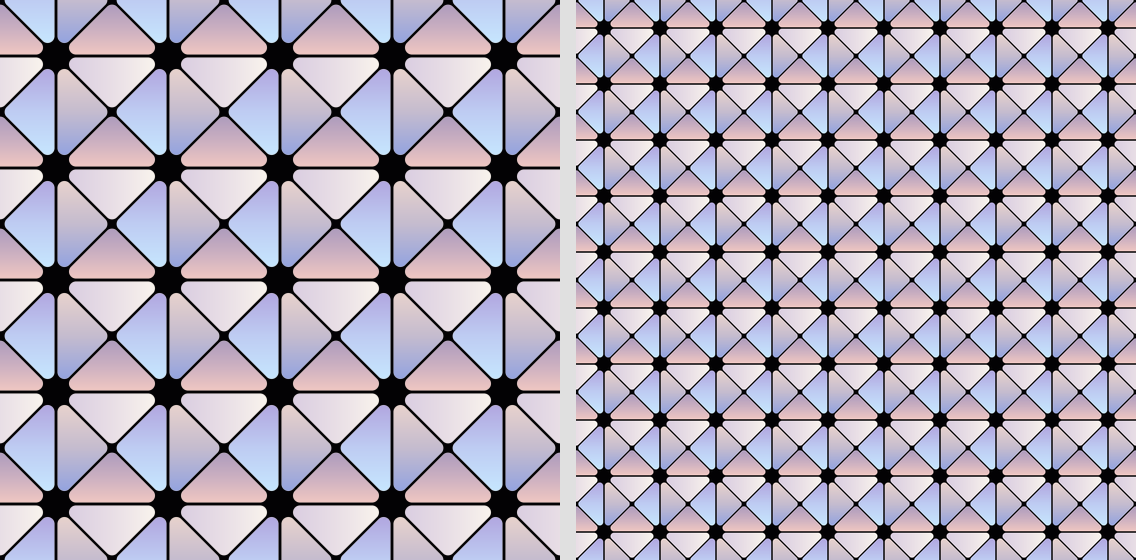
Left, the tile; right, the same tile 2 across and 2 down.
Reproduce this pattern procedurally as a WebGL 2 fragment shader.

```glsl
#version 300 es
precision highp float;
// Pastel pyramid tiles: a 5 by 5 grid of squares, each cut by its diagonals
// into four rounded triangles with their own gradient, over black lines that
// swell into hubs. Each square is folded onto one triangle's distance field.

uniform vec2 u_resolution;
out vec4 fragColor;

const float REPEATS = 5.0;

// Lengths in units of one square.
const float GRID_HALF_WIDTH = 0.013;
const float DIAGONAL_HALF_WIDTH = 0.011;
const float CORNER_RADIUS = 0.062;
const float RIM_WIDTH = 0.010;

const vec3 INK = vec3(0.01, 0.008, 0.015);
const vec3 RIM_CREAM = vec3(0.97, 0.92, 0.88);

float segmentDistance(vec2 p, vec2 a, vec2 b) {
    vec2 pa = p - a;
    vec2 ba = b - a;
    return length(pa - ba * clamp(dot(pa, ba) / dot(ba, ba), 0.0, 1.0));
}

// Signed distance to a rounded right triangle; q.x is the distance from its
// axis, q.y runs from the apex at the square's centre to the base.
float roundedTriangle(vec2 q, float gridHalf, float diagonalHalf, float radius) {
    float apexY = (diagonalHalf + radius) * sqrt(2.0);
    float baseY = 0.5 - gridHalf - radius;
    vec2 apex = vec2(0.0, apexY);
    vec2 corner = vec2(baseY - apexY, baseY);
    float edge = min(segmentDistance(q, apex, corner),
                     segmentDistance(q, vec2(0.0, baseY), corner));
    bool inside = q.y < baseY && q.x < q.y - apexY;
    return (inside ? -edge : edge) - radius;
}

vec3 gradient(vec3 start, vec3 middle, vec3 end, float t) {
    t = clamp(t, 0.0, 1.0);
    return t < 0.5 ? mix(start, middle, t * 2.0) : mix(middle, end, t * 2.0 - 1.0);
}

// Gradient of whichever of the four triangles holds p.
vec3 facetColor(vec2 p) {
    float across = (p.x + 0.42) / 0.84;
    float down = (0.42 - p.y) / 0.84;
    if (abs(p.y) > abs(p.x)) {
        if (p.y > 0.0) {
            // Top: lavender to cream.
            return gradient(vec3(0.85, 0.80, 0.88), vec3(0.91, 0.87, 0.90),
                            vec3(0.98, 0.96, 0.93), across);
        }
        // Bottom: mauve to pink.
        return gradient(vec3(0.68, 0.61, 0.74), vec3(0.80, 0.69, 0.755),
                        vec3(0.94, 0.78, 0.76), (-p.y - 0.04) / 0.45);
    }
    if (p.x > 0.0) {
        // Right: violet to sky blue.
        return gradient(vec3(0.69, 0.64, 0.87), vec3(0.745, 0.80, 0.95),
                        vec3(0.78, 0.91, 1.0), down);
    }
    // Left: peach to periwinkle.
    return gradient(vec3(0.92, 0.83, 0.80), vec3(0.77, 0.735, 0.81),
                    vec3(0.56, 0.63, 0.88), down);
}

void main() {
    vec2 uv = gl_FragCoord.xy / u_resolution;
    float pixel = REPEATS / min(u_resolution.x, u_resolution.y);

    // Square centres fall on the canvas edges, hubs half a square inside.
    vec2 p = fract(uv * REPEATS + 0.5) - 0.5;
    p = fract(p + 0.5) - 0.5;

    // Fold all four triangles onto one.
    vec2 a = abs(p);
    vec2 folded = vec2(min(a.x, a.y), max(a.x, a.y));
    float d = roundedTriangle(folded, GRID_HALF_WIDTH, DIAGONAL_HALF_WIDTH, CORNER_RADIUS);

    // Faint pale rim, then the black lines.
    float rim = smoothstep(-RIM_WIDTH, 0.0, d);
    vec3 color = mix(facetColor(p), RIM_CREAM, 0.3 * rim);
    float ink = smoothstep(-0.7 * pixel, 0.7 * pixel, d);
    fragColor = vec4(mix(color, INK, ink), 1.0);
}
```
